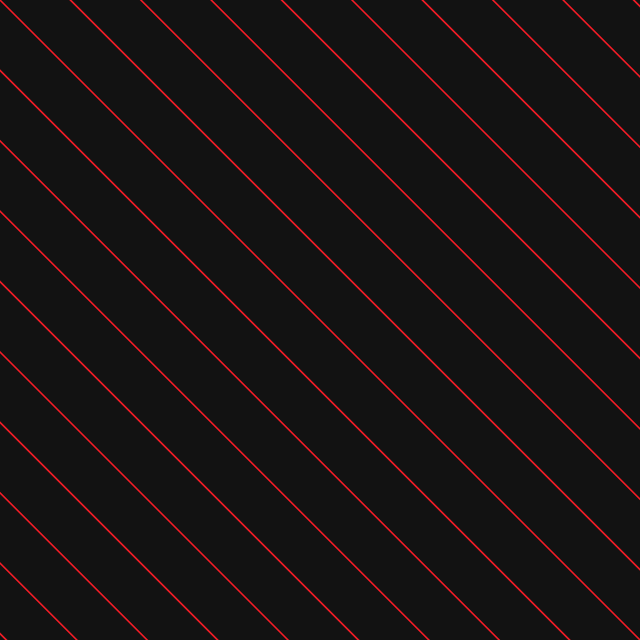
Give the GLSL for this pattern, as a WebGL 2 fragment shader.

```glsl
#version 300 es
precision highp float;
// Thin red diagonal pinstripes, falling left to right, on near-black.

uniform vec2 u_resolution;
out vec4 fragColor;

// Distance to the nearest line where x + y - 1 is a multiple of the spacing.
float stripeDistance(vec2 p, float spacing) {
    float along = (p.x + p.y - 1.0) / spacing;
    return abs(fract(along + 0.5) - 0.5) * spacing * inversesqrt(2.0);
}

void main() {
    float side = min(u_resolution.x, u_resolution.y);
    vec2 p = gl_FragCoord.xy / side;

    // Stripe coverage, with an edge one pixel wide
    float halfWidth = 0.00125;
    float coverage = clamp(0.5 + (halfWidth - stripeDistance(p, 0.11)) * side, 0.0, 1.0);

    vec3 ground = vec3(0.07);
    vec3 red = vec3(0.96, 0.11, 0.15);
    fragColor = vec4(mix(ground, red, coverage), 1.0);
}
```
